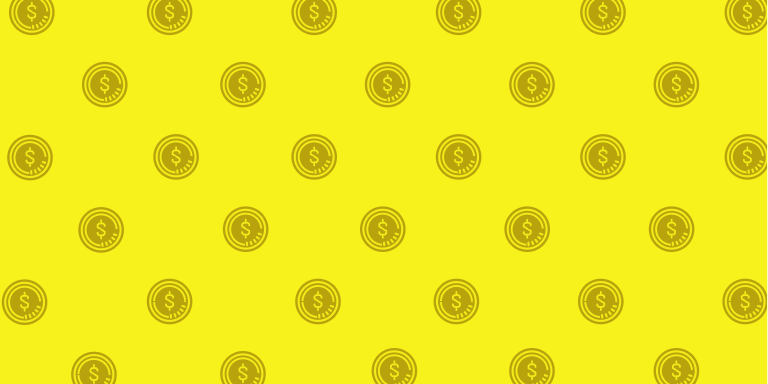
Give the GLSL for this pattern, as a WebGL 2 fragment shader.

```glsl
#version 300 es
precision highp float;
uniform vec2 u_resolution;
out vec4 fragColor;

const vec3 YELLOW = vec3(0.97, 0.95, 0.11);
const vec3 ENGRAVED = vec3(0.95, 0.92, 0.10);
const vec3 BRONZE = vec3(0.72, 0.64, 0.05);
const vec3 EDGE = vec3(0.99, 0.98, 0.75);

float segment(vec2 p, vec2 a, vec2 b) {
    vec2 ab = b - a;
    return length(p - a - ab * clamp(dot(p - a, ab) / dot(ab, ab), 0.0, 1.0));
}

float band(float r, float middle, float halfWidth) {
    return abs(r - middle) - halfWidth;
}

// Irregular placement: drift of a coin from the regular staggered grid
vec2 drift(float row, float col) {
    float x = row == 3.0 ? -4.6 : row == 4.0 ? -2.0 : 0.2;
    if (col < 0.5) x = 6.6 - 0.45 * row * row;
    else if (col < 1.5) x = row == 2.0 ? 6.5 : row == 3.0 ? 2.7 : 0.0;
    else if (col < 2.5 && row > 3.5) x = 4.0 + 3.0 * (row - 4.0);
    float y = row > 4.5 && col > 1.5 ? -3.0 : 0.0;
    if (col < 0.5 && row > 1.5) y += 0.7;
    return vec2(x, y);
}

// Angular S with a short stem; the lower half is the upper one turned around
float currencySign(vec2 p) {
    if (p.y < 0.0) p = -p;
    float d = segment(p, vec2(3.5, 3.4), vec2(3.5, 4.5));
    d = min(d, segment(p, vec2(3.5, 4.5), vec2(2.0, 5.9)));
    d = min(d, segment(p, vec2(2.0, 5.9), vec2(-2.0, 5.9)));
    d = min(d, segment(p, vec2(-2.0, 5.9), vec2(-3.5, 4.5)));
    d = min(d, segment(p, vec2(-3.5, 4.5), vec2(-3.5, 2.2)));
    d = min(d, segment(p, vec2(-3.5, 2.2), vec2(0.0)));
    d = min(d, segment(p, vec2(0.0, 5.9), vec2(0.0, 9.0)));
    return d - 0.88;
}

// Light engraving: rim gap, open arc, radial ticks and sign
float engraving(vec2 p) {
    float r = length(p);
    float d = min(band(r, 19.4, 1.05), currencySign(p - vec2(0.0, 0.5)));
    float angle = degrees(atan(p.y, p.x));
    float arcEnd = radians(48.0 - abs(angle + 45.0)) * r;
    d = min(d, max(band(r, 15.5, 0.95), arcEnd));
    for (int i = 0; i < 5; i++) {
        float a = radians(-85.0 + 16.5 * float(i));
        vec2 ray = vec2(cos(a), sin(a));
        d = min(d, segment(p, ray * 13.6, ray * 16.0) - 1.0);
    }
    return d;
}

void main() {
    // The canvas is 384 units high, rows counted from the top
    float unit = 384.0 / u_resolution.y;
    vec2 p = vec2(gl_FragCoord.x, u_resolution.y - gl_FragCoord.y) * unit;

    // Nearest coin of the staggered grid
    float row = round((p.y - 12.3) / 72.3);
    float start = mod(row, 2.0) < 0.5 ? 25.2 : 98.6;
    float col = round((p.x - start) / 144.4);
    vec2 center = vec2(start + 144.4 * col, 12.3 + 72.3 * row) + drift(row, col);
    vec2 q = (p - center) * vec2(1.0, -1.0);

    float coin = clamp(0.5 - (length(q) - 22.8) / unit, 0.0, 1.0);
    float cut = clamp(0.5 - engraving(q) / unit, 0.0, 1.0);
    vec3 color = mix(YELLOW, mix(BRONZE, ENGRAVED, cut), coin);

    // Thin pale strip along the right side
    float strip = clamp(0.5 + (p.x - 767.0) / unit, 0.0, 1.0);
    fragColor = vec4(mix(color, EDGE, strip), 1.0);
}
```
